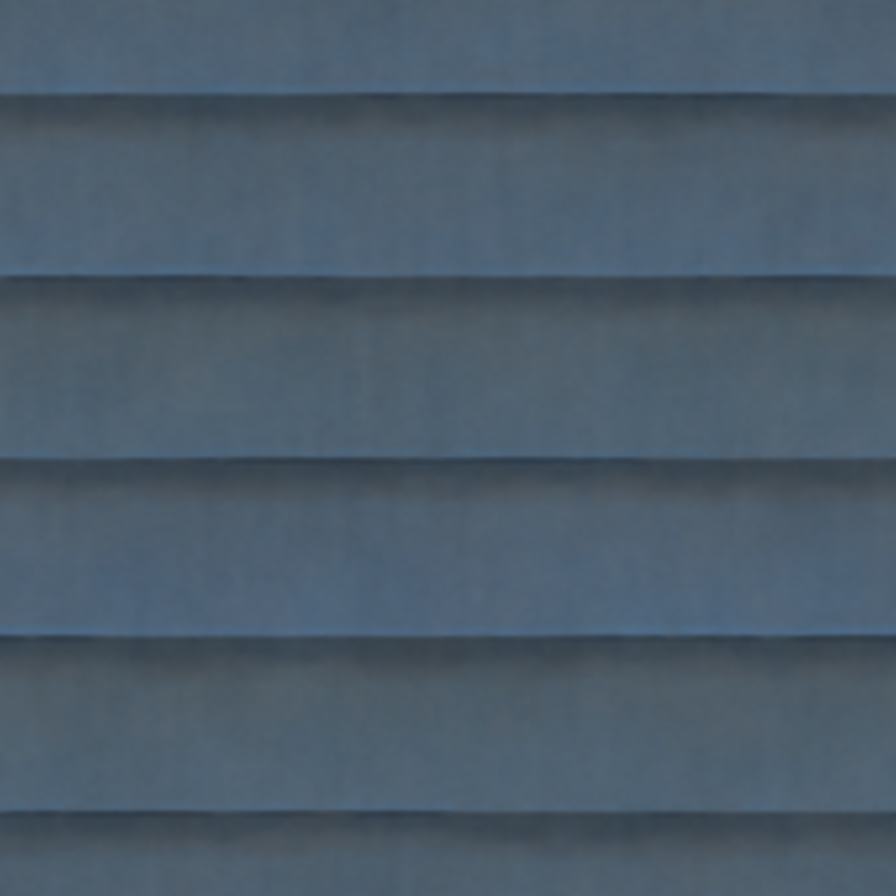
Write a WebGL 1 fragment shader that draws this texture.

```glsl
precision highp float;
// Five overlapping slate-blue clapboards stacked vertically, softly weathered.
// Each lower edge has a pale lip above a dark gap and a fading cast shadow;
// wrapped value noise and whole-period sines vary the paint and the edges.

uniform vec2 u_resolution;

const float TAU = 6.2831853;
const float BOARDS = 5.0;
const float FIRST_EDGE = 0.475;    // lowest edge, in board heights
const float EDGE_SOFT = 0.026;     // half width of edge blur, in board heights
const float EDGE_DRIFT = 0.018;    // uneven spacing between boards
const float EDGE_WOBBLE = 0.005;
const float LIP_HEIGHT = 0.085;
const float GRAIN = 0.017;
const float MOTTLE = 0.024;
const float STREAKS = 0.012;
const float WARMTH = 0.022;        // rusty versus blue paint variation

const vec3 FACE_TOP = vec3(0.304, 0.362, 0.408);
const vec3 FACE_LOW = vec3(0.312, 0.388, 0.458);
const vec3 LIP = vec3(0.300, 0.425, 0.545);
const vec3 SHADOW = vec3(0.228, 0.278, 0.320);
const vec3 PENUMBRA = vec3(0.282, 0.322, 0.356);
const vec3 GAP = vec3(0.165, 0.220, 0.275);

float hash(vec2 p) {
  vec3 q = fract(p.xyx * vec3(0.1031, 0.1030, 0.0973));
  q += dot(q, q.yzx + 33.33);
  return fract((q.x + q.y) * q.z);
}

// Value noise in -0.5..0.5 that repeats after a whole number of cells
float noise(vec2 uv, vec2 cells, float seed) {
  vec2 p = uv * cells;
  vec2 i = floor(p);
  vec2 f = fract(p);
  f = f * f * (3.0 - 2.0 * f);
  vec2 a = mod(i, cells) + seed;
  vec2 b = mod(i + 1.0, cells) + seed;
  float low = mix(hash(a), hash(vec2(b.x, a.y)), f.x);
  float high = mix(hash(vec2(a.x, b.y)), hash(b), f.x);
  return mix(low, high, f.y) - 0.5;
}

// Blueness of a board, cycling once through all the boards
float boardTint(float id) {
  return cos(TAU * 2.0 * (id - 1.0) / BOARDS);
}

// Layered sines along an edge, different for each edge
float edgeWave(float x, float id) {
  float phase = TAU * id / BOARDS;
  return 0.5 * sin(TAU * x + phase * 2.0)
       + 0.3 * sin(TAU * 3.0 * x + phase)
       + 0.2 * sin(TAU * 7.0 * x - phase * 2.0);
}

void main() {
  vec2 uv = gl_FragCoord.xy / u_resolution;

  // Signed height above the nearest board edge
  float row = uv.y * BOARDS - FIRST_EDGE;
  float edge = floor(row + 0.5);
  float wave = edgeWave(uv.x, edge);
  float drift = -EDGE_DRIFT * (1.0 + cos(TAU * (edge - 1.8) / BOARDS));
  float d = row - edge - drift - EDGE_WOBBLE * wave;
  float soft = max(EDGE_SOFT, BOARDS / u_resolution.y);
  float below = 1.0 - smoothstep(-soft, soft, d);
  float depth = 1.0 - d - below;   // 0 at a board's top, 1 at its bottom
  float tint = mix(boardTint(edge), boardTint(edge - 1.0), below);

  // Paint, bluer towards the bottom of each board
  vec3 color = mix(FACE_TOP, FACE_LOW, smoothstep(0.15, 0.95, depth));
  color += tint * vec3(0.0, 0.003, 0.012);

  // Worn pale lip just above the edge
  float fleck = noise(uv, vec2(56.0, 90.0), 11.0);
  float wear = clamp(0.48 + 0.28 * boardTint(edge) + 0.2 * wave + 0.6 * fleck, 0.0, 1.0);
  float lip = smoothstep(-0.01, 0.025, d) * (1.0 - smoothstep(0.03, LIP_HEIGHT, d));
  color = mix(color, LIP, 0.7 * lip * wear);

  // Cast shadow with a ragged, fading lower side
  float ragged = 0.05 * noise(uv, vec2(24.0, 60.0), 23.0) + 0.014 * wave;
  float fall = -d + ragged;
  vec3 shade = mix(SHADOW, PENUMBRA, smoothstep(0.05, 0.20, fall));
  float cover = below * (1.0 - smoothstep(0.13, 0.30, fall));
  color = mix(color, shade, cover);

  // Thin broken gap line under the lip
  float gap = 1.0 - smoothstep(0.0, 0.035, abs(d + 0.015));
  float broken = smoothstep(-0.3, 0.6, wave + fleck);
  color = mix(color, GAP, gap * (0.12 + 0.5 * broken));

  // Mottled paint, faint vertical streaks and fine grain
  float mottle = 0.6 * noise(uv, vec2(9.0, 12.0), 37.0)
               + 0.4 * noise(uv, vec2(30.0, 36.0), 41.0);
  float streak = noise(uv, vec2(64.0, 14.0), 53.0);
  float grain = 0.6 * noise(uv, vec2(90.0, 110.0), 67.0)
              + 0.4 * noise(uv, vec2(170.0, 150.0), 71.0);
  float warm = 0.5 * noise(uv, vec2(14.0, 22.0), 83.0)
             + 0.5 * noise(uv, vec2(60.0, 64.0), 97.0);
  color += MOTTLE * mottle + STREAKS * streak + GRAIN * grain;
  color += WARMTH * warm * vec3(1.0, 0.0, -0.9);

  gl_FragColor = vec4(color, 1.0);
}
```
